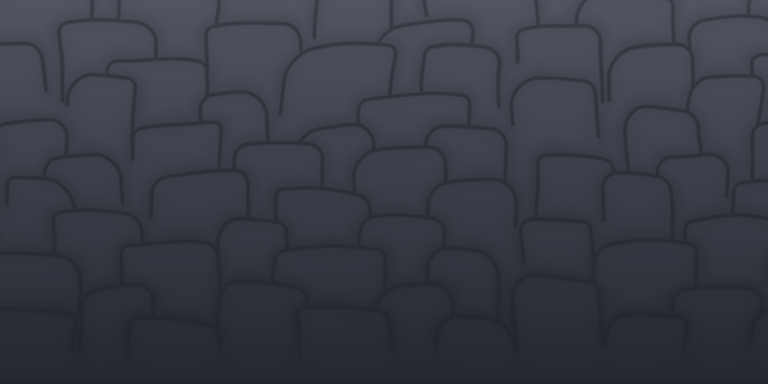
Reproduce this background procedurally as a Shadertoy shader.

```glsl
const int ROWS = 11;
const float ROW_STEP = 0.084;
const float COLUMN_STEP = 0.4;
const float TOP_ROW = 1.03;
const float LINE_RADIUS = 0.0048;
const vec3 SKY_GREY = vec3(0.322, 0.336, 0.383);
const vec3 GROUND_GREY = vec3(0.143, 0.155, 0.188);

vec2 hash2(vec2 p) {
    vec3 q = fract(p.xyx * vec3(0.1031, 0.1030, 0.0973));
    q += dot(q, q.yzx + 33.33);
    return fract((q.xx + q.yz) * q.zy);
}

float gradientDot(vec2 cell, vec2 offset) {
    return dot(hash2(cell + 57.0) * 2.0 - 1.0, offset);
}

float gradientNoise(vec2 p) {
    vec2 i = floor(p), f = p - i;
    vec2 u = f * f * (3.0 - 2.0 * f);
    vec2 e = vec2(1.0, 0.0);
    float low = mix(gradientDot(i, f), gradientDot(i + e, f - e), u.x);
    float high = mix(gradientDot(i + e.yx, f - e.yx), gradientDot(i + 1.0, f - 1.0), u.x);
    return mix(low, high, u.y);
}

// Signed distance to a round-shouldered column, open downwards from y = 0
float columnDistance(vec2 p, float halfWidth, float radius) {
    vec2 d = vec2(abs(p.x) - halfWidth, p.y) + radius;
    return min(max(d.x, d.y), 0.0) + length(max(d, 0.0)) - radius;
}

// Distances for one stone: x is signed to its body, y is to its outline stroke
vec2 stoneDistances(vec2 p, vec2 id) {
    vec2 jitter = hash2(id) - 0.5;
    vec2 size = hash2(id + 11.3);
    vec2 slant = hash2(id + 23.7) - 0.5;
    vec2 corners = hash2(id + 37.1);
    vec2 legs = mix(vec2(0.07), vec2(0.22), hash2(id + 51.9));

    vec2 q = p - jitter * vec2(0.13, 0.055);
    q.x += slant.x * 0.22 * q.y;
    q.y += slant.y * 0.2 * q.x + 0.7 * q.x * q.x;

    float side = smoothstep(-0.03, 0.03, q.x);
    float radius = 0.018 + 0.055 * pow(mix(corners.x, corners.y, side), 2.0);
    float legLength = q.x < 0.0 ? legs.x : legs.y;
    float body = columnDistance(q, mix(0.083, 0.146, size.x), radius);
    float stroke = length(vec2(body, max(-legLength - q.y, 0.0)));
    return vec2(body, stroke);
}

// Stacks stones from back to front: x is line ink, y is soft shade
vec2 stoneWall(vec2 p, float softness) {
    vec2 marks = vec2(0.0);
    for (int row = 0; row < ROWS; row++) {
        float r = float(row);
        float shift = mod(r, 2.0) * 0.5 + 0.17;
        float nearest = floor(p.x / COLUMN_STEP - shift + 0.5);
        for (int k = -1; k <= 1; k++) {
            float column = nearest + float(k);
            vec2 centre = vec2((column + shift) * COLUMN_STEP, TOP_ROW - r * ROW_STEP);
            vec2 d = stoneDistances(p - centre, vec2(column + 20.0, r + 5.0));

            // The body hides whatever stands behind it
            marks.x *= smoothstep(-softness, softness, d.x);
            marks.y *= smoothstep(-0.035, 0.015, d.x);

            float line = 1.0 - smoothstep(LINE_RADIUS - softness, LINE_RADIUS + softness, d.y);
            float halo = exp(-d.y * d.y * 1100.0) * mix(0.55, 1.0, smoothstep(-0.01, 0.01, d.x));
            marks = max(marks, vec2(line, halo));
        }
    }
    return marks;
}

void mainImage(out vec4 fragColor, in vec2 fragCoord) {
    vec2 p = fragCoord / iResolution.y;
    float height = p.y;

    // Hand-drawn wobble
    vec2 wobble = vec2(gradientNoise(p * 7.0), gradientNoise(p * 7.0 + 19.0));
    float softness = 0.6 / iResolution.y + mix(0.006, 0.002, smoothstep(0.1, 0.5, height));
    vec2 marks = stoneWall(p + 0.012 * wobble, softness);
    marks *= smoothstep(0.02, 0.14, height);

    // Vertical light, then shade and lines
    vec3 colour = mix(GROUND_GREY, SKY_GREY, height);
    colour *= 1.0 - 0.1 * marks.y;
    colour *= 1.0 - mix(0.12, 0.24, smoothstep(0.05, 0.8, height)) * marks.x;
    colour *= mix(0.92, 1.0, smoothstep(0.0, 0.03, height));
    fragColor = vec4(colour, 1.0);
}
```
